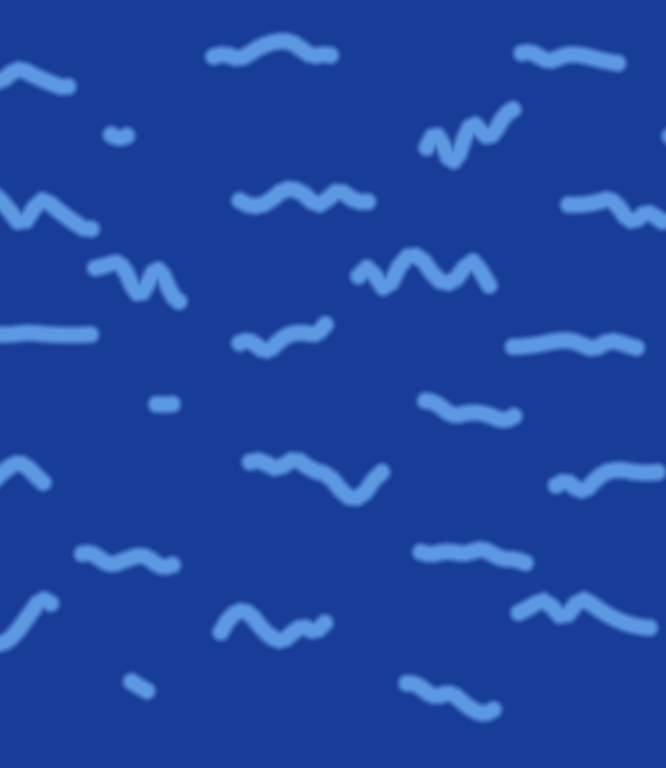
This pattern is drawn by a Shadertoy shader. Its source:

```glsl
// Soft light-blue wavelets scattered in staggered rows on deep blue water.

#define ROWS 10.0          // number of wavelet rows
#define ROW_GAP 0.0905     // vertical spacing of the rows
#define FIRST_ROW 0.102    // height of the lowest row
#define COLUMN_GAP 0.39    // horizontal spacing within a row
#define JITTER vec2(0.04, 0.013)
#define LENGTH_RANGE vec2(0.105, 0.172)
#define SWING_RANGE vec2(0.013, 0.062)
#define KNOT_GAP 0.023     // distance between bends of a wavelet
#define CORE_RADIUS 0.0047 // solid inner part of the stroke
#define SOFT_RADIUS 0.0165 // where the blurred edge ends
#define WATER vec3(0.095, 0.24, 0.60)
#define FOAM vec3(0.365, 0.597, 0.89)

const int SEGMENTS = 16;

float hash(vec3 p) {
    p = fract((p + 17.0) * vec3(0.1031, 0.1137, 0.0973));
    p += dot(p, p.zyx + 31.32);
    return fract((p.x + p.y) * p.z);
}

// Random bend height in -1..1
float knot(vec2 cell, float i) {
    return 2.0 * hash(vec3(cell, i + 10.0)) - 1.0;
}

// Quadratic spline through the bends
float crest(vec2 cell, float u) {
    float i = floor(u), f = u - i;
    return 0.5 * (1.0 - f) * (1.0 - f) * knot(cell, i)
         + (0.5 + f - f * f) * knot(cell, i + 1.0)
         + 0.5 * f * f * knot(cell, i + 2.0);
}

float segmentDistance(vec2 p, vec2 a, vec2 b) {
    vec2 pa = p - a, ba = b - a;
    return length(pa - ba * clamp(dot(pa, ba) / dot(ba, ba), 0.0, 1.0));
}

// Distance to one wavelet, p relative to its center
float waveletDistance(vec2 p, vec2 cell) {
    float span = mix(LENGTH_RANGE.x, LENGTH_RANGE.y, hash(vec3(cell, 1.0)));
    if (hash(vec3(cell, 2.0)) > 0.96) span = 0.02; // rare short dab
    float vigor = hash(vec3(cell, 3.0));
    float swing = mix(SWING_RANGE.x, SWING_RANGE.y, vigor * vigor);

    float d = 1.0;
    vec2 previous = vec2(-0.5 * span, swing * crest(cell, 0.0));
    for (int i = 1; i <= SEGMENTS; i++) {
        float s = span * float(i) / float(SEGMENTS);
        vec2 next = vec2(s - 0.5 * span, swing * crest(cell, s / KNOT_GAP));
        d = min(d, segmentDistance(p, previous, next));
        previous = next;
    }
    return d;
}

void mainImage(out vec4 fragColor, in vec2 fragCoord) {
    vec2 p = fragCoord / iResolution.y;
    float nearestRow = round((p.y - FIRST_ROW) / ROW_GAP);

    // Closest wavelet among the three neighboring rows
    float d = 1.0;
    for (float k = -1.0; k <= 1.0; k++) {
        float row = nearestRow + k;
        if (row < 0.0 || row >= ROWS) continue;
        float stagger = 0.5 * (1.0 - mod(row, 2.0));
        float column = round(p.x / COLUMN_GAP - stagger);
        vec2 cell = vec2(column, row);
        vec2 center = vec2((column + stagger) * COLUMN_GAP, FIRST_ROW + row * ROW_GAP);
        vec2 offset = vec2(hash(vec3(cell, 4.0)), hash(vec3(cell, 5.0))) * 2.0 - 1.0;
        d = min(d, waveletDistance(p - center - JITTER * offset, cell));
    }

    float foam = 1.0 - smoothstep(CORE_RADIUS, SOFT_RADIUS, d);
    fragColor = vec4(mix(WATER, FOAM, foam), 1.0);
}
```
